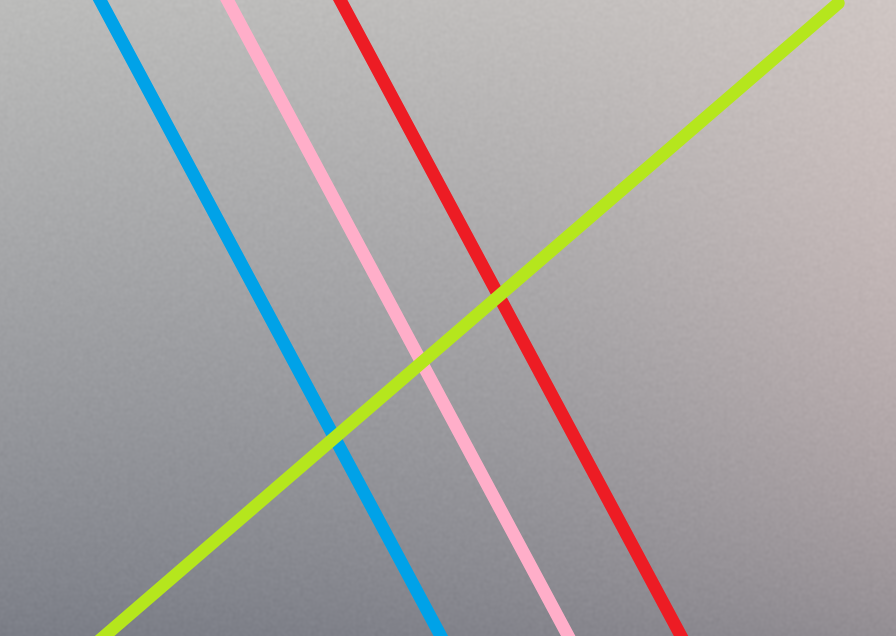
This background is drawn by a WebGL 1 fragment shader. Its source:

```glsl
precision highp float;
// Four flat coloured strokes over a softly lit grey wall: three parallel
// diagonals crossed by one lime stroke. The wall blends corner tones and adds
// fine gradient-noise grain; strokes are segment distances with smooth edges.
uniform vec2 u_resolution;

vec2 hashGradient(vec2 cell) {
  vec2 h = vec2(dot(cell, vec2(127.1, 311.7)), dot(cell, vec2(269.5, 183.3)));
  return fract(sin(h) * 43758.5) * 2.0 - 1.0;
}

float gradientNoise(vec2 p) {
  vec2 i = floor(p), f = fract(p);
  vec2 w = f * f * (3.0 - 2.0 * f);
  vec2 e = vec2(1.0, 0.0);
  float low = mix(dot(hashGradient(i), f), dot(hashGradient(i + e.xy), f - e.xy), w.x);
  float high = mix(dot(hashGradient(i + e.yx), f - e.yx), dot(hashGradient(i + 1.0), f - 1.0), w.x);
  return mix(low, high, w.y);
}

float segmentDistance(vec2 p, vec2 a, vec2 b) {
  vec2 along = b - a;
  float t = clamp(dot(p - a, along) / dot(along, along), 0.0, 1.0);
  return length(p - a - along * t);
}

// Coverage of a round-ended stroke
float stroke(vec2 p, vec2 a, vec2 b) {
  float soft = 0.6 / u_resolution.y;
  return 1.0 - smoothstep(-soft, soft, segmentDistance(p, a, b) - 0.0100);
}

vec3 wall(vec2 uv, vec2 p) {
  vec3 lower = mix(vec3(0.48, 0.49, 0.525), vec3(0.575, 0.555, 0.575), uv.x * uv.x);
  vec3 upper = mix(vec3(0.735, 0.735, 0.73), vec3(0.81, 0.775, 0.765), uv.x * uv.x);
  vec3 tone = mix(lower, upper, pow(uv.y, 0.85));
  // Warm light along the right side
  tone += vec3(0.035, 0.018, 0.016) * smoothstep(0.55, 1.0, uv.x) * 4.0 * uv.y * (1.0 - uv.y);
  float grain = gradientNoise(p * 170.0) + 0.5 * gradientNoise(p * 75.0 + 19.0);
  return tone + 0.022 * grain;
}

void main() {
  vec2 uv = gl_FragCoord.xy / u_resolution;
  vec2 p = vec2(uv.x * 1.4066, uv.y);
  vec3 color = wall(uv, p);

  // Parallel strokes, running past both canvas edges
  vec2 slant = vec2(0.535, -1.0);
  for (int i = 0; i < 3; i++) {
    float k = float(i);
    float topX = 0.157 + 0.2225 * k - 0.0227 * k * (k - 1.0) - step(0.5, k) * 0.0225;
    vec3 ink = i == 0 ? vec3(0.0, 0.635, 0.91)
             : i == 1 ? vec3(1.0, 0.682, 0.788) : vec3(0.929, 0.11, 0.141);
    vec2 top = vec2(topX, 1.0);
    color = mix(color, ink, stroke(p, top - 0.1 * slant, top + 1.1 * slant));
  }

  // Lime stroke on top, ending just inside the upper edge
  float lime = stroke(p, vec2(0.0485, -0.1), vec2(1.316, 0.995));
  color = mix(color, vec3(0.71, 0.902, 0.114), lime);
  gl_FragColor = vec4(color, 1.0);
}
```
